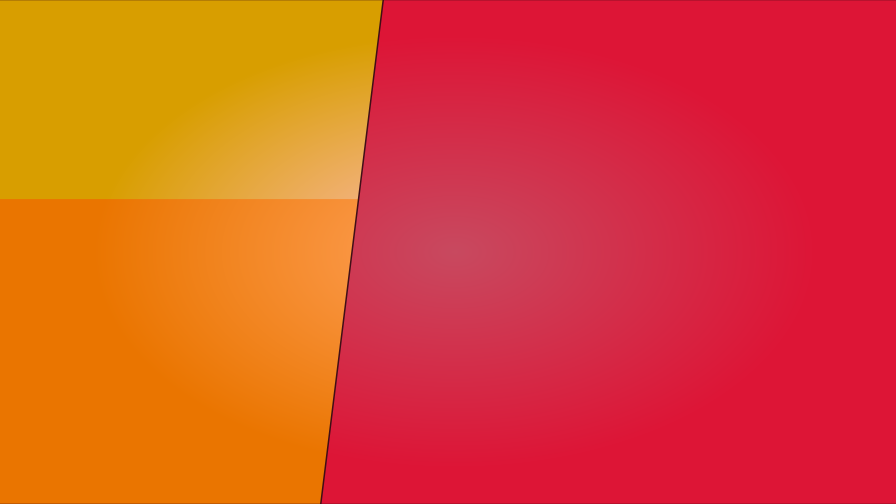
Reproduce this background procedurally as a Shadertoy shader.

```glsl
// Draws a slanted crimson panel beside gold and orange blocks, under a soft oval glow.

const vec3 CRIMSON      = vec3(0.867, 0.082, 0.212);
const vec3 CRIMSON_GLOW = vec3(0.784, 0.286, 0.373);
const vec3 ORANGE       = vec3(0.918, 0.459, 0.000);
const vec3 ORANGE_GLOW  = vec3(1.000, 0.630, 0.350);
const vec3 GOLD         = vec3(0.847, 0.620, 0.000);
const vec3 GOLD_GLOW    = vec3(1.000, 0.730, 0.710);
const vec3 SEAM         = vec3(0.220, 0.040, 0.080);

// Signed distance to the line through a and b, positive on its right going up
float lineDistance(vec2 p, vec2 a, vec2 b) {
    vec2 along = normalize(b - a);
    return dot(p - a, vec2(along.y, -along.x));
}

// Linear falloff from 1 at the centre to 0 on the oval's rim
float ovalGlow(vec2 p, vec2 centre, vec2 radius) {
    return max(0.0, 1.0 - length((p - centre) / radius));
}

// Antialiased step at zero distance
float cover(float dist, float pixel) {
    return clamp(dist / pixel + 0.5, 0.0, 1.0);
}

// Antialiased stroke of the given half width
float stroke(float dist, float halfWidth, float pixel) {
    return cover(dist + halfWidth, pixel) - cover(dist - halfWidth, pixel);
}

void mainImage(out vec4 fragColor, in vec2 fragCoord) {
    // Canvas height is one unit
    float pixel = 1.0 / iResolution.y;
    float width = iResolution.x * pixel;
    vec2 p = fragCoord * pixel;

    // Panels, each tinted by the shared glow
    float glow = ovalGlow(p, vec2(0.508 * width, 0.5), vec2(0.403 * width, 0.430));
    vec3 gold = mix(GOLD, GOLD_GLOW, glow);
    vec3 orange = mix(ORANGE, ORANGE_GLOW, glow);
    vec3 crimson = mix(CRIMSON, CRIMSON_GLOW, glow);

    // Left blocks, then the slanted panel
    float slant = lineDistance(p, vec2(0.358 * width, 0.0), vec2(0.4277 * width, 1.0));
    vec3 color = mix(orange, gold, cover(p.y - 0.605, pixel));
    color = mix(color, crimson, cover(slant, pixel));

    // Dark seam and faint top and bottom borders
    color = mix(color, SEAM, 0.95 * stroke(slant, 0.0015, pixel));
    float border = min(p.y, 1.0 - p.y);
    color = mix(color, SEAM, 0.25 * cover(0.0018 - border, pixel));

    fragColor = vec4(color, 1.0);
}
```
